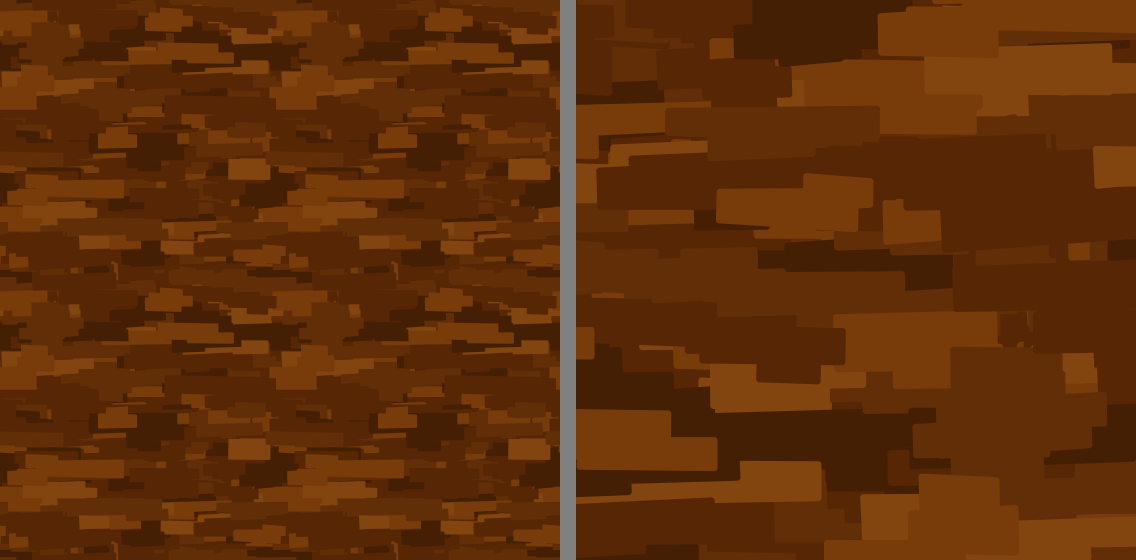
Left: the whole. Right: its middle third, enlarged.
A WebGL 2 fragment shader for this texture:

```glsl
#version 300 es
precision highp float;
// Tiling wooden bark made of overlapping flat, nearly horizontal brown strokes.

#define REPEATS 2.0                 // whole tiles across the canvas
#define GRID ivec2(3, 10)           // stroke cells per tile, at least 3 by 3
#define LAYERS 8                    // painted coats, back to front
#define HALF_WIDTH vec2(0.035, 0.18)
#define HALF_HEIGHT vec2(0.018, 0.037)
#define SLOPE vec2(-0.03, 0.055)
#define TAPER 0.16                  // height change from the middle to an end
#define CORNER 0.004                // corner radius

uniform vec2 u_resolution;
out vec4 outColor;

// Integer hash giving four values in 0..1.
vec4 hash4(ivec2 cell, int layer, int salt) {
    uvec4 v = uvec4(cell, layer, salt) * 1664525u + 1013904223u;
    for (int i = 0; i < 2; i++) {
        v.x += v.y * v.w;
        v.y += v.z * v.x;
        v.z += v.x * v.y;
        v.w += v.y * v.z;
        v ^= v >> 16u;
    }
    return vec4(v >> 8u) / 16777216.0;
}

// Five browns, picked by their share of the area.
vec3 barkColor(float pick) {
    if (pick < 0.21) return vec3(0.27, 0.12, 0.015);
    if (pick < 0.50) return vec3(0.34, 0.15, 0.02);
    if (pick < 0.72) return vec3(0.38, 0.18, 0.03);
    if (pick < 0.92) return vec3(0.47, 0.23, 0.04);
    return vec3(0.515, 0.27, 0.06);
}

// Signed distance to a slanted box whose height tapers along its length.
float strokeDistance(vec2 p, vec2 halfSize, float slope, float taper) {
    p += slope * vec2(p.y, -p.x);
    halfSize.y *= 1.0 + taper * clamp(p.x / halfSize.x, -1.0, 1.0);
    vec2 q = abs(p) - halfSize + CORNER;
    return length(max(q, 0.0)) + min(max(q.x, q.y), 0.0) - CORNER;
}

// A long stroke with a shorter one of the same colour set off from it.
float clumpDistance(vec2 p, ivec2 cell, int layer) {
    vec4 shape = hash4(cell, layer, 1);
    vec4 extra = hash4(cell, layer, 2);
    vec2 size = vec2(mix(HALF_WIDTH.x, HALF_WIDTH.y, shape.x * mix(shape.x, 1.0, 0.5)),
                     mix(HALF_HEIGHT.x, HALF_HEIGHT.y, shape.y));
    float slope = mix(SLOPE.x, SLOPE.y, shape.z);
    float taper = (shape.w * 2.0 - 1.0) * TAPER;
    float body = strokeDistance(p, size, slope, taper);

    vec2 offset = (extra.xy * 2.0 - 1.0) * size * vec2(0.9, 1.1);
    vec2 smallSize = vec2(mix(0.025, 0.09, extra.z), mix(0.016, 0.03, extra.w));
    return min(body, strokeDistance(p - offset, smallSize, slope * 0.5, -taper));
}

void main() {
    vec2 p = gl_FragCoord.xy / u_resolution * REPEATS;
    float pixel = REPEATS / min(u_resolution.x, u_resolution.y);
    vec2 cells = vec2(GRID);
    ivec2 home = ivec2(floor(p * cells));
    vec3 color = barkColor(0.4);

    for (int layer = 0; layer < LAYERS; layer++) {
        float shift = hash4(ivec2(0), layer, 3).x;
        for (int y = -1; y <= 1; y++) {
            for (int x = -1; x <= 1; x++) {
                // Wrapped cells repeat the same strokes in every tile
                ivec2 place = home + ivec2(x, y);
                ivec2 cell = (place + GRID) % GRID;
                vec4 seed = hash4(cell, layer, 0);
                vec2 center = (vec2(place) + seed.xy) / cells;
                float d = clumpDistance(p - center, cell, layer);

                // Evenly spread picks keep the colour shares balanced
                float pick = fract(shift + dot(vec2(cell), vec2(0.618, 0.755)) + 0.3 * seed.z);
                color = mix(color, barkColor(pick), clamp(0.5 - d / pixel, 0.0, 1.0));
            }
        }
    }
    outColor = vec4(color, 1.0);
}
```
